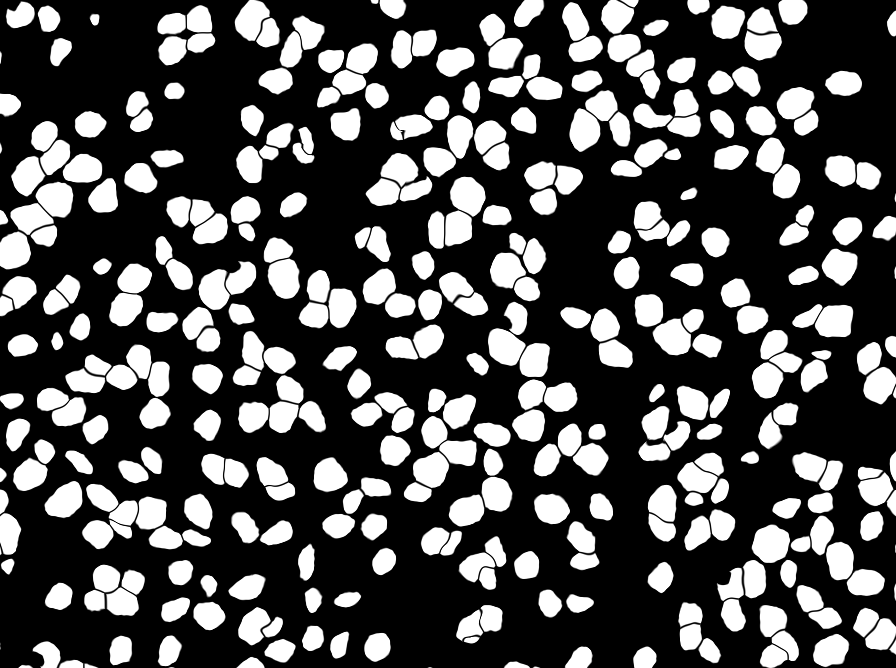
Reproduce this pattern procedurally as a WebGL 1 fragment shader.

```glsl
precision highp float;
// Scattered white oval grains on black, with hairline gaps where they touch.

uniform vec2 u_resolution;

const vec3 BACKGROUND = vec3(0.0);
const vec3 GRAIN = vec3(1.0);
const float ROWS = 18.0;          // grid cells per canvas height
const float JITTER = 0.82;        // scatter of the centres, in cells
const float FILL = 0.79;          // mean share of cells holding a grain
const float CLUMPING = 0.9;       // strength of dense and empty regions
const float CLUMP_SCALE = 0.27;   // frequency of those regions, per cell
const float RADIUS_MIN = 0.35;    // long half axis, in cells
const float RADIUS_MAX = 0.54;
const float ASPECT_MIN = 0.54;    // short axis over long axis
const float ASPECT_MAX = 0.92;
const float SMALL_SHARE = 0.05;   // share of undersized grains
const float NOTCH_SHARE = 0.05;   // share of grains with a bite
const float MAIN_ANGLE = 0.8;     // prevailing direction, in radians
const float ANGLE_SPREAD = 2.4;
const float WARP = 0.17;          // irregularity of the outlines
const float ROUGHNESS = 0.035;    // fine raggedness of the edges
const float GAP = 0.022;          // half width of the dividing lines

vec2 hash2(vec2 p) {
  vec2 k = vec2(dot(p, vec2(127.1, 311.7)), dot(p, vec2(269.5, 183.3)));
  return fract(sin(k) * 43758.545);
}

float gradientDot(vec2 corner, vec2 offset) {
  float a = 6.28319 * hash2(corner + 71.0).x;
  return dot(vec2(cos(a), sin(a)), offset);
}

float gradientNoise(vec2 p) {
  vec2 i = floor(p);
  vec2 f = p - i;
  vec2 w = f * f * f * (f * (f * 6.0 - 15.0) + 10.0);
  vec2 e = vec2(1.0, 0.0);
  float low = mix(gradientDot(i, f), gradientDot(i + e, f - e), w.x);
  float high = mix(gradientDot(i + e.yx, f - e.yx),
                   gradientDot(i + 1.0, f - 1.0), w.x);
  return mix(low, high, w.y);
}

// Signed distance to the grain of one cell (x) and its direction (yz).
vec3 grain(vec2 p, vec2 cell) {
  vec2 place = hash2(cell);
  vec2 size = hash2(cell + 17.3);
  vec2 form = hash2(cell + 41.9);
  vec2 kind = hash2(cell + 89.7);

  float density = FILL + CLUMPING * gradientNoise(cell * CLUMP_SCALE + 5.3);
  if (kind.x > density) return vec3(9.0, 1.0, 0.0);

  float field = gradientNoise(cell * 0.15 + 33.7);
  float angle = MAIN_ANGLE + 2.0 * field + ANGLE_SPREAD * (form.x - 0.5);
  float c = cos(angle);
  float s = sin(angle);
  mat2 turn = mat2(c, -s, s, c);

  float radius = mix(RADIUS_MIN, RADIUS_MAX, size.x);
  if (form.y < SMALL_SHARE) radius *= 0.55;
  vec2 axes = radius * vec2(1.0, mix(ASPECT_MIN, ASPECT_MAX, size.y));

  // Ellipse, tapered towards one end
  vec2 q = turn * (p - cell - 0.5 - JITTER * (place - 0.5)) / axes;
  q.y *= 1.0 + 0.3 * (form.y - 0.5) * clamp(q.x, -1.0, 1.0);
  float k = length(q) + 1e-4;
  vec2 slope = q / axes;
  float steepness = length(slope) + 1e-4;
  float d = (k - 1.0) * k / steepness;

  if (kind.y < NOTCH_SHARE) {
    d = max(d, (0.55 - length(q - vec2(0.25, 0.95))) * axes.y);
  }
  return vec3(d, (slope / steepness) * turn);
}

void main() {
  float pixel = ROWS / u_resolution.y;
  vec2 p = gl_FragCoord.xy * pixel;

  // Irregular outlines
  p += WARP * vec2(gradientNoise(p * 1.7), gradientNoise(p * 1.7 + 57.1));
  float ragged = ROUGHNESS * gradientNoise(p * 6.5 + 13.7);

  // Nearest and second nearest grain
  vec3 first = vec3(9.0, 1.0, 0.0);
  vec3 second = first;
  vec2 home = floor(p);
  for (int y = -1; y <= 1; y++) {
    for (int x = -1; x <= 1; x++) {
      vec3 g = grain(p, home + vec2(float(x), float(y)));
      if (g.x < first.x) {
        second = first;
        first = g;
      } else if (g.x < second.x) {
        second = g;
      }
    }
  }

  // Cut a thin line along the border between touching grains
  float facing = max(length(second.yz - first.yz), 0.35);
  float border = (second.x - first.x) / facing;
  float d = max(first.x + ragged, GAP - border);

  float cover = 1.0 - smoothstep(-0.75 * pixel, 0.75 * pixel, d);
  gl_FragColor = vec4(mix(BACKGROUND, GRAIN, cover), 1.0);
}
```
